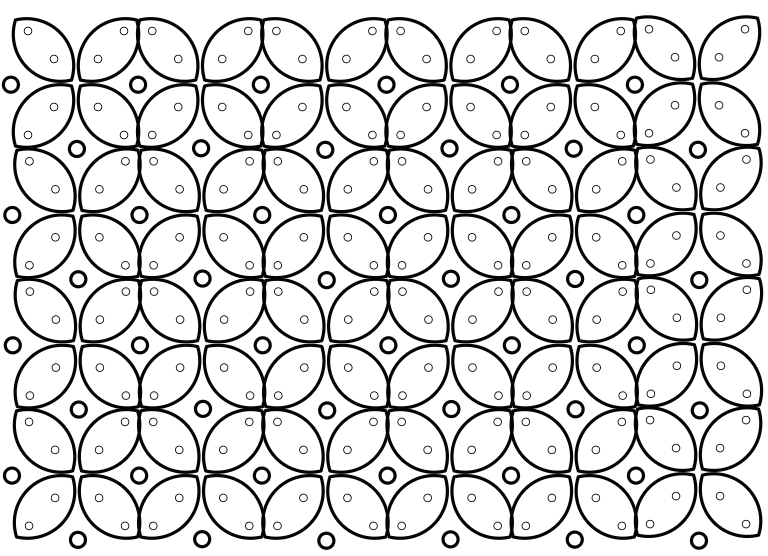
Give the GLSL for this pattern, as a Shadertoy shader.

```glsl
// Line drawing of four-petal flowers, six across and four down, with rings between them.
// Each flower is folded into one quadrant holding a lens-shaped petal and two fine dots;
// nearby flowers are joined by minimum distance, with slight hand-placed drift.

#define CANVAS_WIDTH 768.0              // all lengths are in 1/768 of the width
#define COUNT vec2(6.0, 4.0)            // flowers across and down
#define FIRST vec2(76.0, 83.0)          // top left flower, measured from the top left
#define PITCH vec2(124.2, 130.3)
#define PETAL_CENTER vec2(32.5, 33.0)
#define PETAL_AXIS vec2(28.0, 30.0)     // from petal centre to its outer tip
#define PETAL_HALF_WIDTH 24.0
#define RING_RADIUS 7.5
#define DOT_RADIUS 3.8
#define BOLD 3.2
#define FINE 0.85
#define INK vec3(0.015)

// Signed distance to a lens with its tips at +-halfLength on the y axis
float lens(vec2 p, float halfLength, float halfWidth) {
    p = abs(p);
    float offset = (halfLength * halfLength - halfWidth * halfWidth) / (2.0 * halfWidth);
    bool beyondTip = (p.y - halfLength) * offset > p.x * halfLength;
    return beyondTip ? length(p - vec2(0.0, halfLength))
                     : length(p + vec2(offset, 0.0)) - offset - halfWidth;
}

float stroke(float d, float width) {
    return abs(d) - 0.5 * width;
}

float circle(vec2 p, vec2 center, float radius, float width) {
    return stroke(length(p - center) - radius, width);
}

// Four mirrored petals, each with an outer and an inner dot
float flower(vec2 p) {
    vec2 q = abs(p);
    vec2 axis = normalize(PETAL_AXIS);
    float d = 1e4;
    for (int side = 0; side < 2; side++) {
        // The second pass covers inner tips lying near a mirror line
        vec2 r = (side == 0 ? q : vec2(-q.x, q.y)) - PETAL_CENTER;
        vec2 local = vec2(dot(r, vec2(-axis.y, axis.x)), dot(r, axis));
        d = min(d, stroke(lens(local, length(PETAL_AXIS), PETAL_HALF_WIDTH), BOLD));
    }
    d = min(d, circle(q, vec2(48.0, 52.0), DOT_RADIUS, FINE));
    return min(d, circle(q, vec2(22.0, 24.0), DOT_RADIUS, FINE));
}

// One ring to the left of the flower and one below it
float rings(vec2 p, float column) {
    float evenColumn = 1.0 - mod(column, 2.0);
    vec2 left = vec2(-0.5 * PITCH.x - 3.0 * exp(-0.35 * column) * evenColumn, 1.7);
    vec2 below = vec2(0.9, 0.5 * PITCH.y + 0.8 + 0.9 * sin(4.0 * column));
    return min(circle(p, left, RING_RADIUS, BOLD), circle(p, below, RING_RADIUS, BOLD));
}

void mainImage(out vec4 fragColor, in vec2 fragCoord) {
    float unitsPerPixel = CANVAS_WIDTH / iResolution.x;
    vec2 p = vec2(fragCoord.x, iResolution.y - fragCoord.y) * unitsPerPixel;
    vec2 nearest = floor((p - FIRST) / PITCH + 0.5);

    float d = 1e4;
    for (int j = -1; j <= 1; j++) {
        for (int i = -1; i <= 1; i++) {
            vec2 cell = clamp(nearest + vec2(i, j), vec2(0.0), COUNT - 1.0);
            vec2 local = p - FIRST - cell * PITCH;
            local.x -= 1.9 * sin(0.85 * cell.y);             // rows drift sideways
            float lift = 1.8 * step(COUNT.x - 1.5, cell.x);  // last column sits higher
            d = min(d, flower(local + vec2(0.0, lift)));
            d = min(d, rings(local, cell.x));
        }
    }

    float coverage = clamp(0.5 - d / unitsPerPixel, 0.0, 1.0);
    fragColor = vec4(mix(vec3(1.0), INK, coverage), 1.0);
}
```
